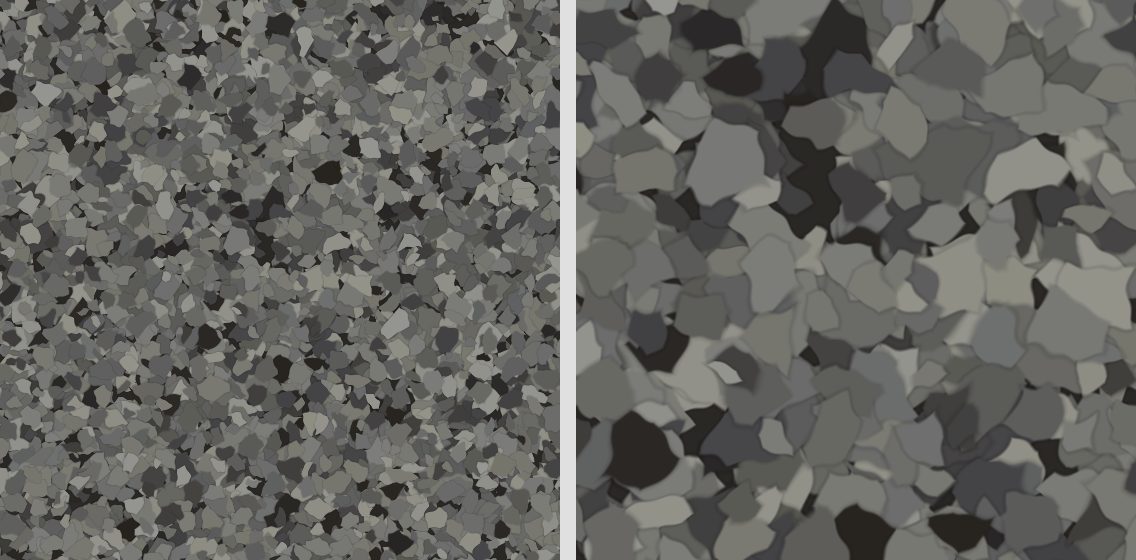
Left: the whole. Right: its middle third, enlarged.
A Shadertoy shader for this texture:

```glsl
const float TAU = 6.2831853;
const int LAYERS = 10;
const int SIDES = 6;
const vec3 BLACK = vec3(0.165, 0.155, 0.145);
const vec3 CHARCOAL = vec3(0.26, 0.255, 0.255);
const vec3 SLATE = vec3(0.36, 0.36, 0.35);
const vec3 STONE = vec3(0.42, 0.42, 0.41);
const vec3 ASH = vec3(0.475, 0.475, 0.452);
const vec3 PALE = vec3(0.57, 0.57, 0.54);

vec4 hash4(vec3 p) {
    vec4 q = fract(p.xyzx * vec4(0.1031, 0.1030, 0.0973, 0.1099));
    q += dot(q, q.wzxy + 33.33);
    return fract((q.xxyz + q.yzzw) * q.zywx);
}

mat2 rotation(float angle) {
    float c = cos(angle), s = sin(angle);
    return mat2(c, s, -s, c);
}

// Layered sines that roughen the straight cuts
vec2 ragged(vec2 p, float phase) {
    vec2 coarse = sin(p.yx * vec2(95.0, 83.0) + p * 41.0 + phase);
    vec2 fine = sin(p.yx * vec2(270.0, 310.0) - p * 120.0 + phase * 2.3);
    return p + 0.0032 * coarse + 0.0011 * fine;
}

// Weighted choice of chip colour with a small warm or cool shift
vec3 chipColor(float pick, float tint) {
    vec3 color = pick < 0.05 ? BLACK
               : pick < 0.17 ? CHARCOAL
               : pick < 0.40 ? SLATE
               : pick < 0.57 ? STONE
               : pick < 0.84 ? ASH : PALE;
    float shift = tint - 0.5;
    return color + shift * vec3(0.012, 0.016, 0.042) + 0.025 * (fract(tint * 7.0) - 0.5);
}

// Irregular polygon: intersection of randomly placed half planes
float chipDistance(vec2 p, float radius, vec3 seed) {
    float d = -radius;
    for (int i = 0; i < SIDES; i++) {
        vec4 h = hash4(seed + vec3(0.0, 0.0, float(i) + 1.0));
        float angle = (float(i) + 0.7 * h.x) * TAU / float(SIDES);
        float reach = radius * mix(0.5, 1.0, h.y);
        d = max(d, dot(p, vec2(cos(angle), sin(angle))) - reach);
    }
    return d;
}

// Paints one scattered layer of chips over the colour below
vec3 paintLayer(vec3 below, vec2 uv, float layer, float cellSize, float softness) {
    vec2 p = rotation(layer * 1.1) * ragged(uv, layer * 1.7) / cellSize + layer * 7.31;
    vec2 home = floor(p);
    for (int y = -1; y <= 1; y++) {
        for (int x = -1; x <= 1; x++) {
            vec2 cell = home + vec2(x, y);
            vec3 seed = vec3(cell, layer * 19.0);
            vec4 place = hash4(seed);
            vec4 look = hash4(seed + 0.5);
            float radius = mix(0.24, 0.62, place.z);
            vec2 q = p - cell - place.xy;
            if (length(q) > radius * 1.7) continue;
            q = rotation(look.z * TAU) * q;
            q.y *= mix(1.0, 1.7, look.w * look.w);
            float d = chipDistance(q, radius, seed) * cellSize;
            float shadow = 1.0 - smoothstep(0.0, 0.0035, d);
            float cover = 1.0 - smoothstep(-softness, softness, d);
            below *= 1.0 - 0.13 * shadow;
            below = mix(below, chipColor(look.x, look.y), cover);
        }
    }
    return below;
}

void mainImage(out vec4 fragColor, in vec2 fragCoord) {
    vec2 uv = fragCoord / iResolution.y;
    float softness = max(0.0013, 0.6 / iResolution.y);
    vec3 color = BLACK;

    // Broad chips first, smaller fragments on top
    for (int i = 0; i < LAYERS; i++) {
        float layer = float(i);
        float cellSize = mix(0.076, 0.046, layer / float(LAYERS - 1));
        color = paintLayer(color, uv, layer, cellSize, softness);
    }

    fragColor = vec4(color, 1.0);
}
```
